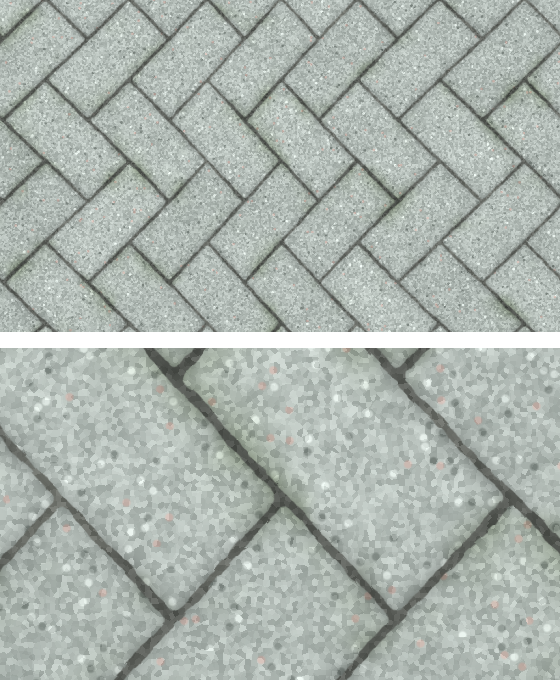
Top: the whole. Bottom: its middle third, enlarged.
A Shadertoy shader for this texture:

```glsl
vec2 hash2(vec2 p) {
    vec3 q = fract(p.xyx * vec3(0.1031, 0.1030, 0.0973));
    q += dot(q, q.yzx + 33.33);
    return fract((q.xx + q.yz) * q.zy);
}

// Cellular noise: distance to the nearest point, then its two random values
vec3 cells(vec2 p) {
    vec2 base = floor(p);
    vec3 nearest = vec3(9.0);
    for (int y = -1; y <= 1; y++)
    for (int x = -1; x <= 1; x++) {
        vec2 id = base + vec2(x, y);
        vec2 rnd = hash2(id);
        float dist = length(id + 0.1 + 0.8 * rnd - p);
        if (dist < nearest.x) nearest = vec3(dist, hash2(id + 71.0));
    }
    return nearest;
}

// Layered sines, roughly -1 to 1
float blotches(vec2 p) {
    float sum = 0.0, amp = 0.5;
    for (int i = 0; i < 5; i++) {
        sum += amp * sin(p.x + 1.7 * sin(p.y)) * cos(p.y + 1.3 * sin(p.x * 0.8));
        p = mat2(1.2, 1.4, -1.4, 1.2) * p + 2.3;
        amp *= 0.62;
    }
    return sum;
}

float roundBox(vec2 p, vec2 halfSize, float r) {
    vec2 q = abs(p) - halfSize + r;
    return length(max(q, 0.0)) + min(max(q.x, q.y), 0.0) - r;
}

void mainImage(out vec4 fragColor, in vec2 fragCoord) {
    vec2 uv = fragCoord / iResolution.xy;
    vec2 p = fragCoord / iResolution.x;
    float aa = 10.0 / iResolution.x;

    // Diagonal axes in brick widths, with slightly uneven columns
    vec2 s = vec2(7.08 * uv.x - 0.58 - 0.06 * cos(8.6 * uv.x - 2.35), 4.09 * uv.y - 3.108);
    vec2 ab = vec2(s.x + s.y, s.x - s.y);
    ab += 0.012 * vec2(blotches(p * 45.0), blotches(p * 45.0 + 40.0));

    // Herringbone: four cells along a diagonal hold two bricks
    vec2 cell = floor(ab);
    float part = mod(cell.x - cell.y, 4.0);
    bool rising = part < 1.5;
    vec2 center = rising ? cell + vec2(1.0 - part, 0.5)
                         : cell + vec2(0.5, part > 2.5 ? 1.0 : 0.0);
    vec2 halfSize = rising ? vec2(1.0, 0.5) : vec2(0.5, 1.0);
    vec2 local = ab - center;
    vec2 brickRnd = hash2(center * 2.0 + 50.0);
    float inset = -roundBox(local, halfSize, 0.07);

    // Stone body with soft stains
    float stain = blotches(p * 22.0 + brickRnd * 6.0);
    vec3 color = vec3(0.705, 0.742, 0.722) + 0.035 * (brickRnd.x - 0.5) + 0.022 * stain;

    // Sandy grain in two sizes
    vec3 fine = cells(p * 300.0);
    vec3 coarse = cells(p * 130.0 + 17.0);
    color += 0.17 * (fine.y - 0.5) + 0.05 * (coarse.y - 0.5);

    // Sparse pale, dark and reddish pebbles
    float pebble = 1.0 - smoothstep(0.2, 0.42, coarse.x);
    color += pebble * 0.15 * step(0.94, coarse.z);
    color -= pebble * 0.15 * step(coarse.z, 0.06);
    color += pebble * vec3(0.07, -0.04, -0.05) * step(abs(coarse.z - 0.5), 0.012);

    // Worn rims, darker on the lower right, with patches of moss
    float wear = 0.5 + 0.5 * blotches(p * 16.0 + 9.0);
    float lowerSide = smoothstep(-0.2, 0.5, local.y / halfSize.y);
    float rim = exp(-max(inset, 0.0) * 17.0);
    color *= 1.0 - rim * (0.12 + 0.16 * wear + 0.1 * lowerSide);
    float moss = smoothstep(0.45, 0.9, wear) * exp(-max(inset, 0.0) * 8.0);
    color = mix(color, color * vec3(0.83, 0.87, 0.76), moss);

    // Joints of ragged width, filled with grit
    float ragged = 0.008 * blotches(p * 160.0) + 0.012 * (coarse.y - 0.5);
    float jointWidth = 0.019 + 0.012 * wear + ragged;
    float joint = 1.0 - smoothstep(jointWidth - aa, jointWidth + aa, inset);
    vec3 grit = mix(vec3(0.45, 0.46, 0.43), vec3(0.24, 0.25, 0.24), wear);
    grit += 0.14 * (fine.z - 0.5);
    color = mix(color, grit, 0.88 * joint);

    fragColor = vec4(clamp(color, 0.0, 1.0), 1.0);
}
```
